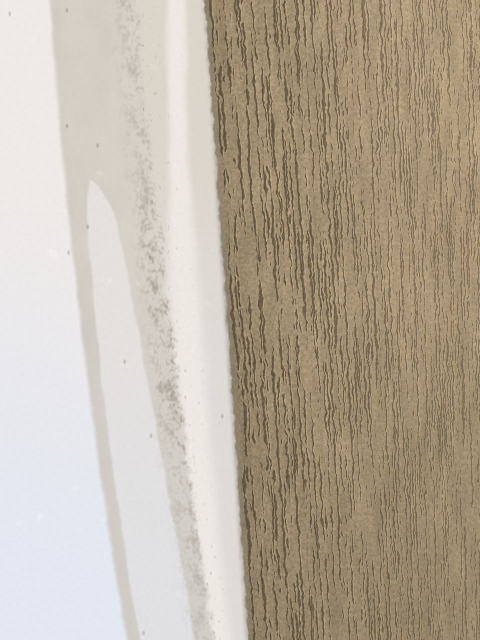
This texture is drawn by a Shadertoy shader. Its source:

```glsl
// Corner of two walls: pale plaster with water stains and a grime streak on the left,
// tan stucco with combed vertical grooves on the right. Stain borders are curves of the
// height; grooves are jittered cells in a compressed wall coordinate, lit as a relief.
#define GROOVE_FREQ 60.0
#define GROOVE_SQUEEZE 95.0
#define GROOVE_WIDTH 0.19
#define RELIEF 0.10
#define GRAIN 0.13
#define GRIME 0.60
#define STUCCO vec3(0.632, 0.560, 0.447)
#define GROOVE_DARK vec3(0.385, 0.335, 0.260)
#define STAIN vec3(0.842, 0.815, 0.780)
#define WARM_WHITE vec3(0.940, 0.918, 0.905)
#define COOL_WHITE vec3(0.890, 0.908, 0.948)

float hash(vec2 p) {
    vec3 q = fract(p.xyx * 0.1031);
    q += dot(q, q.yzx + 33.33);
    return fract((q.x + q.y) * q.z);
}

float gradientDot(vec2 cell, vec2 offset) {
    float a = 6.2832 * hash(cell);
    return dot(vec2(cos(a), sin(a)), offset);
}

// Gradient noise, about -0.7 to 0.7
float noise(vec2 p) {
    vec2 i = floor(p), f = fract(p), e = vec2(0, 1);
    vec2 s = f * f * f * (f * (f * 6.0 - 15.0) + 10.0);
    return mix(mix(gradientDot(i, f), gradientDot(i + e.yx, f - e.yx), s.x),
               mix(gradientDot(i + e, f - e), gradientDot(i + 1.0, f - 1.0), s.x), s.y);
}

float fbm(vec2 p) {
    float sum = 0.0, amp = 1.0;
    for (int i = 0; i < 4; i++) {
        sum += amp * noise(p);
        p = p * 2.03 + 17.0;
        amp *= 0.55;
    }
    return sum;
}

float above(float edge, float soft, float v) {
    return smoothstep(edge - soft, edge + soft, v);
}

// Groove depth 0..1; d = distance from the corner, t = distance from the top
float grooves(float d, float t) {
    float depth = 0.0;
    float q = GROOVE_FREQ * d + GROOVE_SQUEEZE * d * d;
    for (int layer = 0; layer < 2; layer++) {
        float k = float(layer);
        float u = q + k * 0.53 + 0.20 * noise(vec2(q * 0.4 + 9.0 * k, t * 13.0))
                + 0.12 * noise(vec2(q * 1.3, t * 55.0)) + 0.09 * noise(vec2(q * 2.5, t * 140.0));
        float id = floor(u) + 71.0 * k;
        float off = abs(fract(u) - 0.5 - 0.4 * (hash(vec2(id, 3.0)) - 0.5));
        float run = noise(vec2(id * 7.37, t * 6.0 + 40.0 * hash(vec2(id, 8.0))))
                  + 0.5 * noise(vec2(id * 3.71, t * 30.0)) + 0.35 * noise(vec2(id * 5.3, t * 95.0));
        float w = GROOVE_WIDTH * smoothstep(-0.38 + 0.26 * k, 0.45, run);
        depth = max(depth, (1.0 - smoothstep(w * 0.3, w + 0.05, off)) * smoothstep(0.0, 0.08, w));
    }
    return depth;
}

vec3 stuccoWall(vec2 p, float d, float t) {
    // Grooves lean with the corner and straighten away from it
    float lean = d + 0.055 * t * smoothstep(0.0, 0.4, d);
    float h = grooves(lean, t);
    float lit = grooves(lean - 0.002, t - 0.001) - h;
    float grain = noise(p * 170.0) + 0.9 * noise(p * 330.0 + 5.0);
    float far = smoothstep(0.05, 0.36, d);
    vec3 col = STUCCO * (1.0 + 0.10 * far * (1.0 - t) - 0.06 * smoothstep(0.35, 1.0, t));
    col *= 1.0 + 0.05 * fbm(p * vec2(9, 5)) + 0.09 * noise(p * vec2(70, 12));
    col = mix(col, GROOVE_DARK, h * mix(0.85, 0.48, far));
    col *= 1.0 + RELIEF * lit * (1.0 - 0.5 * far) + GRAIN * grain * (1.0 - 0.3 * far);
    return col * (1.0 - 0.12 * exp(-d * 40.0));
}

vec3 plasterWall(vec2 p, float t, float corner) {
    float x = p.x + 0.003 * noise(p * 22.0) + 0.0012 * noise(p * 90.0);
    float cool = smoothstep(0.2, 1.0, t + 0.35 * (0.15 - p.x));
    vec3 clean = mix(WARM_WHITE, COOL_WHITE, cool);

    // Stained area and the clean tongue inside it
    float outer = 0.078 + 0.07 * t + 0.05 * t * t;
    float s = max(t - 0.28, 0.0);
    float left = 0.132 + 0.06 * s + 0.085 * s * s + 0.011 * exp(-s / 0.02);
    float right = 0.172 + 0.185 * s - 0.03 * exp(-s / 0.03);
    float tongue = above(left, 0.003, x) * (1.0 - above(right, 0.003, x)) * above(0.281, 0.003, t);
    vec3 stain = STAIN * (1.0 - 0.03 * exp(-abs(x - outer) * 55.0) + 0.025 * fbm(p * vec2(16, 9)));
    stain = mix(stain, vec3(0.805, 0.795, 0.78), 0.6 * cool);
    vec3 col = mix(clean, stain, above(outer, 0.005, x));
    col = mix(col, mix(vec3(0.90, 0.88, 0.86), vec3(0.88, 0.88, 0.89), cool), tongue);

    // Plain strip by the corner with a chalky white streak
    float streak = 0.206 + 0.1 * t + 0.025 * t * t;
    float fray = x - streak + 0.006 * fbm(p * vec2(70, 45)) + 0.003 * noise(p * 200.0);
    vec3 strip = mix(vec3(0.86, 0.832, 0.79), vec3(0.878, 0.855, 0.84), smoothstep(0.1, 0.6, t));
    float chalk = (x - 0.276 - 0.06 * t * t) / (0.016 + 0.010 * smoothstep(0.2, 0.5, t));
    strip = mix(strip, vec3(0.935, 0.91, 0.892), exp(-chalk * chalk * chalk * chalk));
    col = mix(col, strip, above(0.002, 0.006, fray));

    // Speckled grime left of the streak, heaviest at mid height
    float band = smoothstep(-0.05, -0.002, fray) * (1.0 - above(0.005, 0.006, fray));
    float heavy = 0.5 + 0.5 * smoothstep(0.25, 0.4, t) * (1.0 - smoothstep(0.62, 0.85, t));
    float speck = fbm(p * vec2(60, 42)) + 0.8 * noise(p * vec2(190, 150));
    speck = smoothstep(-0.35, 0.85, speck + 0.4 * noise(p * vec2(30, 9)));
    col = mix(col, vec3(0.54, 0.50, 0.45), GRIME * band * heavy * speck);

    // Dust spots trailing into the strip, pale scuffs, a few pits and fine tooth
    float dust = smoothstep(0.34, 0.6, noise(p * vec2(150, 120))) * exp(-max(fray, 0.0) * 30.0);
    col *= 1.0 - 0.16 * dust * step(0.0, fray);
    col += 0.03 * smoothstep(0.5, 0.9, fbm(p * vec2(38, 24) + 31.0));
    vec2 pit = p * 24.0, cell = floor(pit);
    vec2 place = 0.25 + 0.5 * vec2(hash(cell + 5.0), hash(cell + 47.0));
    float spot = 1.0 - smoothstep(0.02, 0.08, length((fract(pit) - place) * vec2(1.0, 0.6)));
    col *= 1.0 - 0.15 * spot * step(0.95, hash(cell + 91.0));
    col *= 1.0 + 0.014 * noise(p * 160.0);
    return col * (1.0 - 0.10 * smoothstep(-0.010, 0.0, p.x - corner) * smoothstep(0.1, 0.4, t));
}

void mainImage(out vec4 fragColor, in vec2 fragCoord) {
    vec2 p = fragCoord / iResolution.y;
    float t = 1.0 - p.y;
    float corner = 0.319 + 0.069 * t + 0.008 * t * (1.0 - t);
    float d = p.x - corner + 0.003 * fbm(p * vec2(60, 45));
    vec3 col = mix(plasterWall(p, t, corner), stuccoWall(p, max(d, 0.0), t), above(0.0, 0.0018, d));
    // Rough grey seam along the corner
    float seam = exp(-pow((d - 0.002) / 0.0045, 2.0)) * (0.5 + 0.9 * noise(p * vec2(120, 70)));
    col = mix(col, vec3(0.55, 0.52, 0.46), clamp(seam, 0.0, 1.0));
    fragColor = vec4(clamp(col, 0.0, 1.0), 1.0);
}
```
